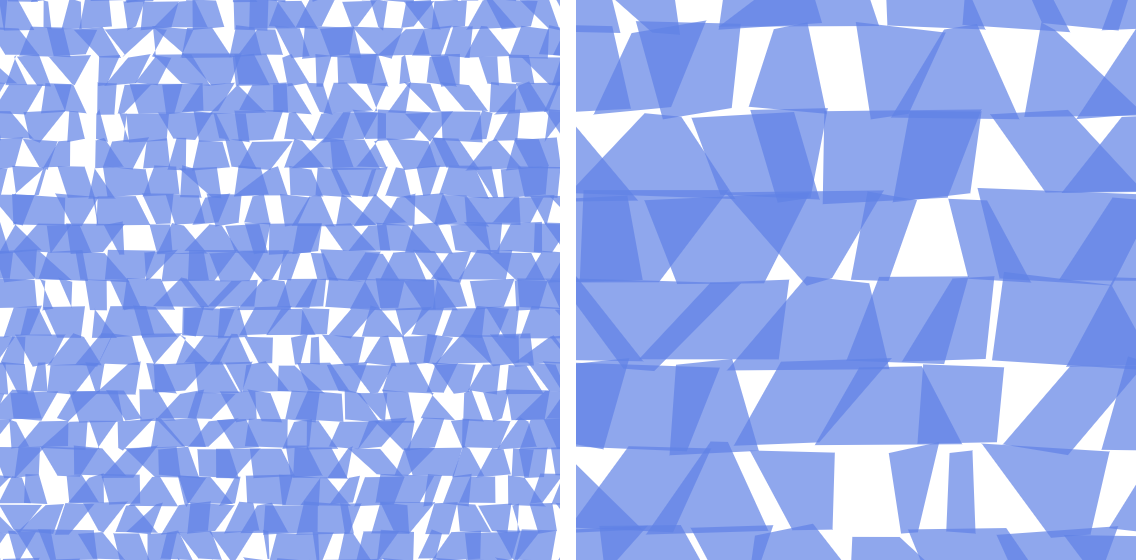
Left, the full canvas; right, a detail of the centre.
Write a three.js fragment shader that draws this pattern.

```glsl
// Rows of translucent blue quads on white: each cell of a 20 x 20 grid holds one
// four-sided shape whose corners are jittered widely across and slightly up and down.
// The shapes are filled by signed distance, and overlaps deepen the tint.

varying vec2 vUv;

const float CELLS = 20.0;

// Two random values in 0..1 without sine
vec2 hash22(vec2 p) {
  vec3 q = fract(p.xyx * vec3(0.1031, 0.1030, 0.0973));
  q += dot(q, q.yzx + 33.33);
  return fract((q.xx + q.yz) * q.zy);
}

// Jittered corner of a cell; side is 0 or 1 on each axis
vec2 corner(vec2 cell, vec2 side) {
  vec2 random = hash22(cell * 2.0 + side + 61.0) * 2.0 - 1.0;
  // Push corners out a little so that rows overlap more often than they part
  vec2 outward = (side - 0.5) * vec2(0.0, 0.03);
  return cell + side + outward + random * vec2(0.64, 0.085);
}

// Signed distance to the quad of a cell, even-odd so that crossed quads fill as bowties
float quadDistance(vec2 p, vec2 cell) {
  vec2 previous = corner(cell, vec2(0.0, 1.0));
  float nearest = 100.0;
  float inside = 1.0;
  for (int k = 0; k < 4; k++) {
    vec2 side = vec2(k == 1 || k == 2 ? 1.0 : 0.0, k >= 2 ? 1.0 : 0.0);
    vec2 current = corner(cell, side);
    vec2 edge = previous - current;
    vec2 toPoint = p - current;
    float along = clamp(dot(toPoint, edge) / max(dot(edge, edge), 1e-6), 0.0, 1.0);
    vec2 gap = toPoint - edge * along;
    nearest = min(nearest, dot(gap, gap));

    // Flip on each edge crossed by a ray to the right
    bool above = p.y >= current.y;
    bool belowPrevious = p.y < previous.y;
    bool leftOfEdge = edge.x * toPoint.y > edge.y * toPoint.x;
    if ((above && belowPrevious && leftOfEdge) ||
        (!above && !belowPrevious && !leftOfEdge)) inside = -inside;
    previous = current;
  }
  return inside * sqrt(nearest);
}

void main() {
  vec2 p = vUv * CELLS;
  vec2 home = floor(p);
  float pixel = max(fwidth(p.x), 1e-4);

  // Light left over after every quad that can reach this point
  float clearness = 1.0;
  for (int y = -1; y <= 1; y++) {
    for (int x = -1; x <= 1; x++) {
      float d = quadDistance(p, home + vec2(float(x), float(y)));
      float coverage = clamp(0.5 - d / pixel, 0.0, 1.0);
      clearness *= 1.0 - 0.705 * coverage;
    }
  }

  vec3 blue = vec3(0.376, 0.508, 0.9);
  gl_FragColor = vec4(mix(blue, vec3(1.0), clearness), 1.0);
}
```
